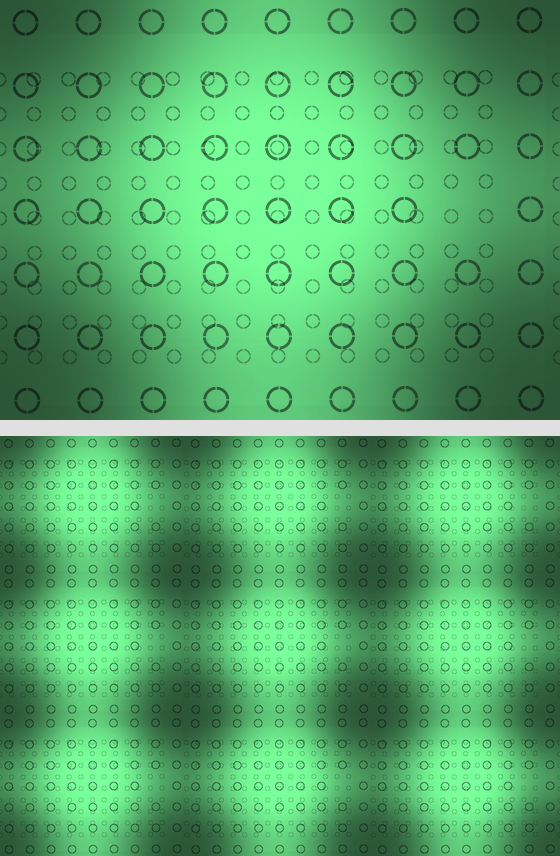
Top: one tile. Bottom: repeated 3 by 3.
This pattern is drawn by a WebGL 1 fragment shader. Its source:

```glsl
precision highp float;
// Two overlaid grids of notched rings on a green backlit sheet with a soft vignette.

uniform vec2 u_resolution;

// Lengths are in canvas heights; the tile is 4:3.
const vec2 TILE = vec2(4.0 / 3.0, 1.0);
const float TILT = 0.0048;
const float WRAP_MARGIN = 0.045;
const float EDGE_SOFTNESS = 0.0011;

const vec2 LARGE_ORIGIN = vec2(0.065, 0.046);
const vec2 LARGE_COUNT = vec2(9.0, 7.0);
const float LARGE_PITCH = 0.150;
const float LARGE_RADIUS = 0.0276;
const float LARGE_HALF_WIDTH = 0.0034;
const float LARGE_INK = 0.50;
const vec2 LARGE_MISSING = vec2(7.0, 3.0);

const vec2 SMALL_ORIGIN = vec2(0.001, 0.149);
const vec2 SMALL_COUNT = vec2(15.0, 9.0);
const float SMALL_PITCH = 0.0827;
const float SMALL_RADIUS = 0.0156;
const float SMALL_HALF_WIDTH = 0.0018;
const float SMALL_INK = 0.38;

const float NOTCH_HALF_WIDTH = 0.0020;
const float NOTCH_STRENGTH = 0.75;
const float INK_VARIATION = 0.14;

const vec3 GLOW_COLOR = vec3(0.468, 1.0, 0.60);
const vec3 SHADE_COLOR = vec3(0.171, 0.34, 0.218);
const vec2 GLOW_CENTER = vec2(0.49, 0.55);
const vec2 GLOW_WEIGHT = vec2(0.62, 0.38);
const float GLOW_EXTENT = 1.05;

const float PI = 3.14159265;

float hash(vec2 cell) {
  vec3 q = fract(vec3(cell.xyx) * 0.1031);
  q += dot(q, q.yzx + 33.33);
  return fract((q.x + q.y) * q.z);
}

// Value noise that repeats after a whole number of cells.
float wrappedNoise(vec2 uv, vec2 period) {
  vec2 x = uv * period;
  vec2 cell = floor(x);
  vec2 f = fract(x);
  f = f * f * (3.0 - 2.0 * f);
  vec2 a = mod(cell, period);
  vec2 b = mod(cell + 1.0, period);
  return mix(mix(hash(a), hash(vec2(b.x, a.y)), f.x),
             mix(hash(vec2(a.x, b.y)), hash(b), f.x), f.y);
}

float band(float dist, float halfWidth, float soft) {
  return 1.0 - smoothstep(halfWidth - soft, halfWidth + soft, abs(dist));
}

// Position relative to a grid origin, wrapped to the tile and slightly turned.
vec2 gridSpace(vec2 p, vec2 origin) {
  vec2 q = mod(p - origin + WRAP_MARGIN, TILE) - WRAP_MARGIN;
  return q + TILT * vec2(q.y, -q.x);
}

vec2 nearestCell(vec2 q, float pitch, vec2 count) {
  return clamp(floor(q / pitch + 0.5), vec2(0.0), count - 1.0);
}

// Ring with four pale notches on its axes.
float notchedRing(vec2 q, float radius, float halfWidth, float soft) {
  float ring = band(length(q) - radius, halfWidth, soft);
  float notch = band(min(abs(q.x), abs(q.y)), NOTCH_HALF_WIDTH, soft);
  return ring * (1.0 - NOTCH_STRENGTH * notch);
}

vec3 backlight(vec2 uv) {
  vec2 w = sin(PI * (uv - GLOW_CENTER));
  float falloff = dot(GLOW_WEIGHT, w * w);
  return mix(GLOW_COLOR, SHADE_COLOR, smoothstep(0.0, GLOW_EXTENT, falloff));
}

// Faint sheet outline, a pale streak and cloudy unevenness.
float wear(vec2 uv) {
  float sheet = smoothstep(0.0, 0.10, uv.x) * (1.0 - smoothstep(0.970, 0.975, uv.x))
              * smoothstep(0.032, 0.037, uv.y) * (1.0 - smoothstep(0.916, 0.922, uv.y));
  float streak = band(uv.y - 0.18, 0.004, 0.004);
  float clouds = wrappedNoise(uv, vec2(8.0, 6.0)) - 0.5;
  float grain = wrappedNoise(uv, vec2(256.0, 192.0)) - 0.5;
  return 0.98 + 0.03 * sheet + 0.012 * streak + 0.02 * clouds + 0.008 * grain;
}

void main() {
  vec2 uv = gl_FragCoord.xy / u_resolution;
  vec2 p = uv * TILE;
  float soft = max(EDGE_SOFTNESS, 0.6 / u_resolution.y);
  vec3 color = backlight(uv) * wear(uv);

  // Large rings, with one left out.
  vec2 q = gridSpace(p, LARGE_ORIGIN);
  vec2 cell = nearestCell(q, LARGE_PITCH, LARGE_COUNT);
  float present = step(0.5, distance(cell, LARGE_MISSING));
  float ink = LARGE_INK * (1.0 + INK_VARIATION * (hash(cell + 3.0) - 0.5));
  color *= 1.0 - ink * present
         * notchedRing(q - cell * LARGE_PITCH, LARGE_RADIUS, LARGE_HALF_WIDTH, soft);

  // Small rings, paler toward the bottom rows.
  q = gridSpace(p, SMALL_ORIGIN);
  cell = nearestCell(q, SMALL_PITCH, SMALL_COUNT);
  ink = SMALL_INK * (1.0 + INK_VARIATION * (hash(cell + 41.0) - 0.5));
  ink *= mix(0.88, 1.05, cell.y / (SMALL_COUNT.y - 1.0));
  color *= 1.0 - ink
         * notchedRing(q - cell * SMALL_PITCH, SMALL_RADIUS, SMALL_HALF_WIDTH, soft);

  gl_FragColor = vec4(color, 1.0);
}
```
